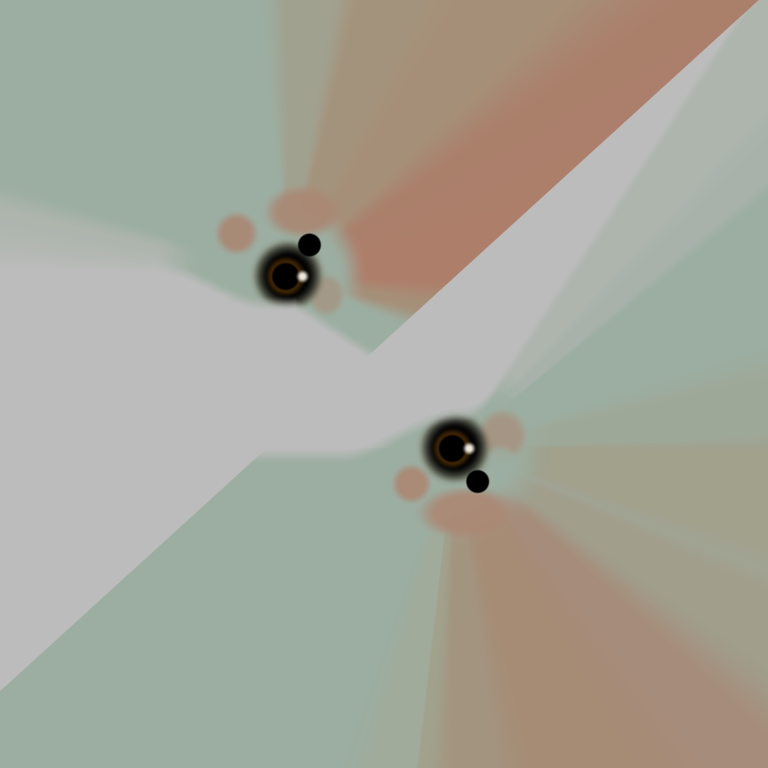
Give the GLSL for this background, as a WebGL 1 fragment shader.

```glsl
precision highp float;

uniform vec2 u_resolution;

const vec3 SAGE = vec3(0.61, 0.68, 0.63);
const vec3 GRAY = vec3(0.738);
const vec3 MIST = vec3(0.68, 0.71, 0.68);
const vec3 OLIVE = vec3(0.63, 0.63, 0.55);
const vec3 TAN = vec3(0.65, 0.56, 0.47);
const vec3 CLAY = vec3(0.68, 0.495, 0.415);

// Angle in degrees, counted from the right
float bearing(vec2 v) {
  return degrees(atan(v.y, v.x));
}

// Soft ellipse
float blob(vec2 p, vec2 center, vec2 radii) {
  return 1.0 - smoothstep(0.65, 1.2, length((p - center) / radii));
}

float disc(vec2 p, float radius, float soft) {
  return 1.0 - smoothstep(radius - soft, radius + soft, length(p));
}

float smoothMax(float a, float b, float k) {
  float h = max(k - abs(a - b), 0.0) / k;
  return max(a, b) + h * h * k * 0.25;
}

// Rays that open above the upper eye
vec3 upperFan(vec2 v) {
  float a = bearing(v);
  if (a < -120.0) a += 360.0;
  float r = length(v);
  vec3 c = mix(SAGE, TAN, smoothstep(-24.0, -13.0, a));
  c = mix(c, CLAY, smoothstep(-12.0, -1.0, a));
  c = mix(c, vec3(0.67, 0.50, 0.42), smoothstep(10.0, 30.0, a));
  c = mix(c, TAN, smoothstep(34.0, 46.0, a));
  c = mix(c, vec3(0.645, 0.575, 0.485), smoothstep(57.0, 64.0, a));
  c = mix(c, vec3(0.63, 0.63, 0.56), smoothstep(75.0, 81.0, a));
  c = mix(c, SAGE, smoothstep(89.0, 96.0, a));
  c = mix(SAGE, c, smoothstep(0.065, 0.105, r));
  float mist = smoothstep(161.0, 168.0, a) * smoothstep(0.11, 0.18, r);
  return mix(c, mix(MIST, GRAY, smoothstep(168.0, 182.0, a)), mist);
}

// Rays that open around the lower eye
vec3 lowerFan(vec2 v) {
  float a = bearing(v);
  vec3 c = mix(SAGE, vec3(0.63, 0.67, 0.61), smoothstep(-110.0, -103.0, a));
  c = mix(c, OLIVE, smoothstep(-97.0, -96.2, a));
  c = mix(c, vec3(0.64, 0.58, 0.50), smoothstep(-95.0, -90.0, a));
  c = mix(c, vec3(0.65, 0.55, 0.46), smoothstep(-84.0, -76.0, a));
  c = mix(c, vec3(0.65, 0.55, 0.48), smoothstep(-62.0, -48.0, a));
  c = mix(c, vec3(0.63, 0.62, 0.55), smoothstep(-44.0, -34.0, a));
  c = mix(c, vec3(0.63, 0.64, 0.575), smoothstep(-25.0, -21.5, a));
  c = mix(c, OLIVE, smoothstep(-21.5, -17.0, a));
  c = mix(c, vec3(0.62, 0.66, 0.60), smoothstep(-1.0, 3.0, a));
  c = mix(c, SAGE, smoothstep(12.0, 18.0, a));
  c = mix(c, vec3(0.66, 0.70, 0.67), smoothstep(38.5, 41.0, a));
  c = mix(c, MIST, smoothstep(45.0, 48.0, a));
  return mix(SAGE, c, smoothstep(0.07, 0.13, length(v)));
}

// Dark halo, amber ring, pupil, glint and a satellite dot
vec3 drawEye(vec3 c, vec2 v, vec2 dot0) {
  c = mix(c, vec3(0.40, 0.40, 0.32), 0.75 * disc(v, 0.043, 0.009));
  c = mix(c, vec3(0.01), disc(v, 0.036, 0.011));
  vec2 iris = v + vec2(0.003, 0.001);
  c = mix(c, vec3(0.25, 0.15, 0.01), disc(iris, 0.023, 0.005));
  c = mix(c, vec3(0.0), disc(iris, 0.0175, 0.002));
  c = mix(c, vec3(0.92, 0.91, 0.86), disc(v - vec2(0.019, -0.001), 0.006, 0.004));
  return mix(c, vec3(0.0), disc(v - dot0, 0.0148, 0.0015));
}

void main() {
  vec2 p = gl_FragCoord.xy / u_resolution;
  vec2 upper = p - vec2(0.375, 0.641);
  vec2 lower = p - vec2(0.592, 0.417);

  // Upper field with blushes and its eye
  vec3 top = upperFan(upper);
  float blush = blob(p, vec2(0.308, 0.696), vec2(0.026));
  blush = max(blush, blob(p, vec2(0.394, 0.724), vec2(0.046, 0.032)));
  blush = max(blush, 0.6 * blob(p, vec2(0.425, 0.616), vec2(0.022, 0.026)));
  top = mix(top, vec3(0.665, 0.53, 0.45), 0.9 * blush);
  top = drawEye(top, upper, vec2(0.028, 0.040));
  float topEdge = 0.648 - 0.044 * smoothstep(0.215, 0.345, p.x)
    - 0.66 * max(p.x - 0.384, 0.0);
  top = mix(top, GRAY, 1.0 - smoothstep(-0.011, 0.011, p.y - topEdge));

  // Lower field with blushes and its eye
  vec3 bottom = lowerFan(lower);
  blush = blob(p, vec2(0.536, 0.370), vec2(0.024));
  blush = max(blush, blob(p, vec2(0.609, 0.332), vec2(0.060, 0.032)));
  blush = max(blush, 0.7 * blob(p, vec2(0.654, 0.433), vec2(0.030, 0.032)));
  bottom = mix(bottom, vec3(0.67, 0.53, 0.45), 0.9 * blush);
  bottom = mix(bottom, SAGE, 0.8 * blob(p, vec2(0.652, 0.394), vec2(0.022, 0.026)));
  bottom = drawEye(bottom, lower, vec2(0.030, -0.044));
  float bottomEdge = smoothMax(0.406 + 0.054 * smoothstep(0.44, 0.60, p.x),
    0.512 + 1.518 * (p.x - 0.6576), 0.035);
  bottom = mix(bottom, GRAY, smoothstep(-0.012, 0.012, p.y - bottomEdge));

  // Crisp diagonal between both fields
  float side = p.y - 0.1 - 0.911 * p.x;
  float pixel = 1.0 / u_resolution.y;
  gl_FragColor = vec4(mix(bottom, top, smoothstep(-pixel, pixel, side)), 1.0);
}
```
